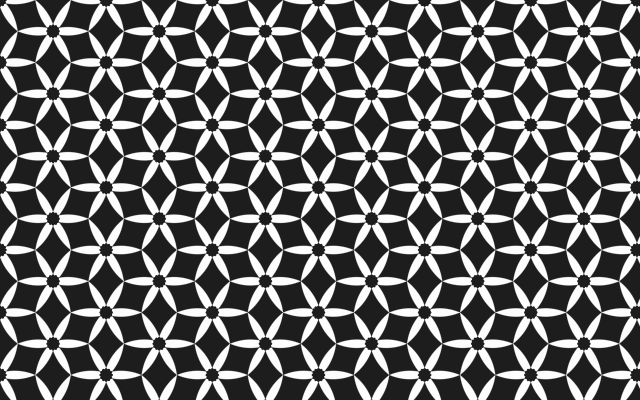
Give the GLSL for this pattern, as a WebGL 1 fragment shader.

```glsl
precision highp float;

uniform vec2 u_resolution;

// Lengths of the lattice are in canvas heights
const vec2 PERIOD = vec2(0.2654, 0.15625);
const vec3 DARK = vec3(0.112);
const vec3 LIGHT = vec3(0.992);

// Sizes of the star are in petal lengths
const float PETAL_HALF_WIDTH = 0.118;
const float PETAL_BELLY = 0.42;
const float ROSETTE_RADIUS = 0.165;
const float SCALLOP_HEIGHT = 0.025;
const float SCALLOPS = 12.0;

const float SECTOR = 1.04719755;
const float SQRT3 = 1.7320508;

// Offset to the nearest point of a centred rectangular lattice
vec2 nearestStar(vec2 p, vec2 cell) {
  vec2 corner = mod(p + 0.5 * cell, cell) - 0.5 * cell;
  vec2 middle = mod(p, cell) - 0.5 * cell;
  return dot(corner, corner) < dot(middle, middle) ? corner : middle;
}

// Petal along +x with parabolic sides, pointed at x = 1
float petalDistance(vec2 p) {
  float span = 1.0 - PETAL_BELLY;
  float u = (p.x - PETAL_BELLY) / span;
  float slope = 2.0 * PETAL_HALF_WIDTH * u / span;
  float halfWidth = PETAL_HALF_WIDTH * (1.0 - u * u);
  return (abs(p.y) - halfWidth) / sqrt(1.0 + slope * slope);
}

// Disc with a rim of rounded bumps
float rosetteDistance(float radius, float angle) {
  float bump = abs(cos(0.5 * SCALLOPS * angle));
  return radius - ROSETTE_RADIUS - SCALLOP_HEIGHT * bump;
}

float coverage(float dist, float pixel) {
  return 1.0 - smoothstep(-0.75 * pixel, 0.75 * pixel, dist);
}

void main() {
  // Measure from the top left, then squeeze the lattice to regular hexagons
  vec2 p = vec2(gl_FragCoord.x, u_resolution.y - gl_FragCoord.y) / u_resolution.y;
  vec2 cell = vec2(PERIOD.x, PERIOD.x / SQRT3);
  p.y *= cell.y / PERIOD.y;

  float petalLength = PERIOD.x / 3.0;
  float pixel = 1.0 / (u_resolution.y * petalLength);
  vec2 star = nearestStar(p, cell) / petalLength;

  // Fold the six petals onto one
  float radius = length(star);
  float angle = atan(star.y, star.x + 1e-6);
  float folded = mod(angle + 0.5 * SECTOR, SECTOR) - 0.5 * SECTOR;
  vec2 q = radius * vec2(cos(folded), sin(folded));

  // Light petals with a dark rosette on top
  float light = coverage(petalDistance(q), pixel);
  light *= 1.0 - coverage(rosetteDistance(radius, angle), pixel);

  gl_FragColor = vec4(mix(DARK, LIGHT, light), 1.0);
}
```
